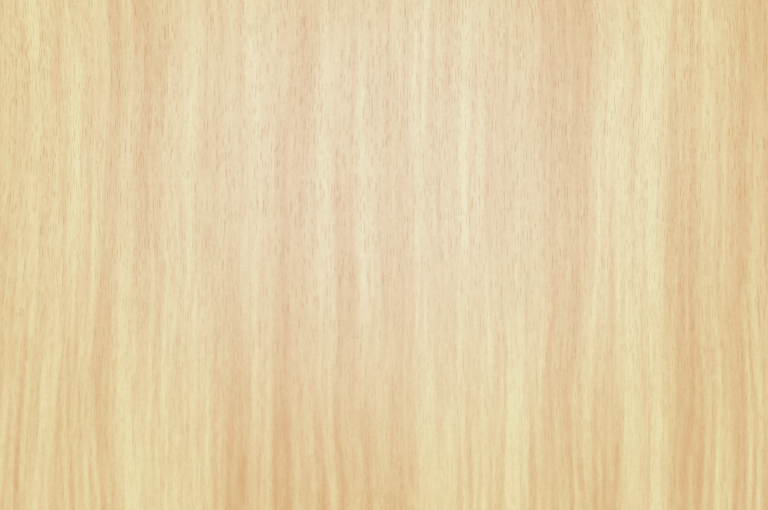
This texture is drawn by a Shadertoy shader. Its source:

```glsl
#define BAND_FREQ 10.0
#define STREAK_FREQ 30.0
#define FIBRE_FREQ 110.0
#define RING_FREQ 42.0
#define PORE_GRID vec2(150.0, 26.0)
#define PORE_DEPTH 0.062
#define GLOW_CENTRE vec2(0.5, 0.68)

const vec3 PALE_CREAM = vec3(0.928, 0.890, 0.775);
const vec3 PALE_ROSE = vec3(0.888, 0.788, 0.665);
const vec3 WARM_CREAM = vec3(0.908, 0.850, 0.660);
const vec3 WARM_TAN = vec3(0.858, 0.718, 0.525);

float hash(vec2 p) {
    vec3 q = fract(vec3(p.xyx) * 0.1031);
    q += dot(q, q.yzx + 33.33);
    return fract((q.x + q.y) * q.z);
}

float noise(vec2 p) {
    vec2 i = floor(p), f = fract(p);
    f = f * f * (3.0 - 2.0 * f);
    return mix(mix(hash(i), hash(i + vec2(1, 0)), f.x),
               mix(hash(i + vec2(0, 1)), hash(i + vec2(1, 1)), f.x), f.y);
}

float fbm(vec2 p) {
    float sum = 0.0, gain = 0.533;
    for (int i = 0; i < 4; i++) {
        sum += gain * noise(p);
        p = p * vec2(2.03, 1.7) + 17.3;
        gain *= 0.5;
    }
    return sum;
}

// Gentle sideways drift of the grain lines
vec2 bendGrain(vec2 p) {
    float drift = 0.075 * (noise(p * vec2(2.6, 1.3) + 4.0) - 0.5);
    drift += 0.014 * (noise(p * vec2(9.0, 4.5) + 31.0) - 0.5);
    return vec2(p.x + drift, p.y);
}

// Short thin vertical dashes, one candidate per cell
float pores(vec2 p, float seed) {
    vec2 g = p * PORE_GRID + seed;
    float column = floor(g.x);
    g.y += 40.0 * hash(vec2(column, seed));
    vec2 cell = floor(g);
    vec2 f = fract(g) - 0.5;
    f.x -= 0.3 * (hash(cell + 5.7) - 0.5);
    float halfLength = mix(0.2, 0.48, hash(cell + 11.3));
    float body = smoothstep(0.36, 0.05, abs(f.x));
    float ends = smoothstep(halfLength, halfLength - 0.2, abs(f.y));
    float density = 0.15 + 0.65 * noise(p * vec2(28.0, 2.5) + seed);
    return body * ends * step(hash(cell + 2.1), density) * mix(0.15, 1.0, hash(cell + 8.9));
}

void mainImage(out vec4 fragColor, in vec2 fragCoord) {
    vec2 uv = fragCoord / iResolution.xy;
    vec2 p = fragCoord / iResolution.y;
    vec2 grain = bendGrain(p);
    float lower = smoothstep(0.7, 0.05, uv.y);

    // Light and dark grain, from wide bands to thin fibres
    float band = fbm(vec2(grain.x * BAND_FREQ, grain.y * 0.8) + 3.0) - 0.5;
    float streak = fbm(vec2(grain.x * STREAK_FREQ, grain.y * 1.4) + 21.0) - 0.5;
    float fibre = noise(vec2(grain.x * FIBRE_FREQ, grain.y * 3.5)) - 0.5;
    float thread = noise(vec2(grain.x * 190.0, grain.y * 13.0) + 9.0) - 0.5;
    float fleck = noise(vec2(grain.x * 260.0, grain.y * 42.0)) - 0.5;

    // Growth rings, clearest towards the bottom
    float ringPhase = grain.x * RING_FREQ + 3.6 * fbm(vec2(grain.x * 7.0, grain.y * 1.7) + 50.0);
    float ring = sin(6.2832 * ringPhase) * smoothstep(0.3, 0.7, noise(grain * vec2(11.0, 2.0) + 70.0));

    float tone = 0.53 + 1.2 * band + (0.85 + 0.4 * lower) * streak;
    tone += 0.36 * fibre + 0.30 * thread + 0.24 * fleck + (0.03 + 0.15 * lower) * ring;
    tone = clamp(tone, -0.15, 1.1);

    // Pale rosy centre fading to warm edges
    vec2 offset = (uv - GLOW_CENTRE) * vec2(1.75, 1.35);
    float warmth = smoothstep(0.15, 1.05, length(offset));
    vec3 darkWood = mix(PALE_ROSE, WARM_TAN, warmth);
    vec3 lightWood = mix(PALE_CREAM, WARM_CREAM, warmth);
    vec3 color = mix(darkWood, lightWood, tone);

    // Pores and faint surface speckle
    float pore = max(pores(grain, 0.0), pores(grain * 1.23, 57.0));
    color -= PORE_DEPTH * vec3(0.65, 1.0, 1.15) * pore * mix(1.0, 0.5, lower);
    color += 0.022 * (noise(p * 240.0) - 0.5);

    fragColor = vec4(color, 1.0);
}
```
